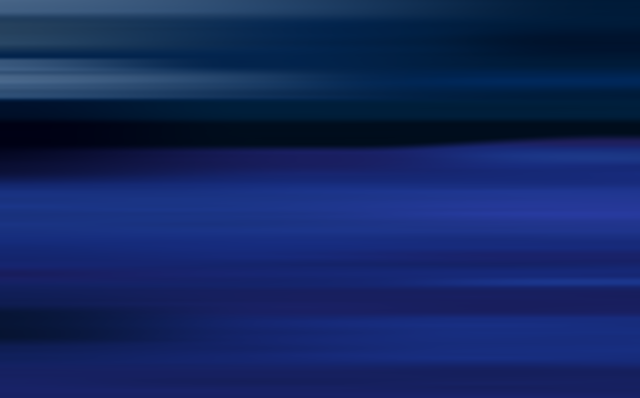
Reproduce this background procedurally as a WebGL 1 fragment shader.

```glsl
precision highp float;
// Horizontal motion-blur streaks: steel and navy above a black seam, indigo below.
// Soft-edged bands are layered over two base tones, each fading along x,
// then long stretched noise adds the fine brushed lines.
uniform vec2 u_resolution;

float hash(vec2 p) {
  return fract(sin(dot(p, vec2(127.1, 311.7))) * 43758.5453);
}

float noise(vec2 p) {
  vec2 i = floor(p), f = fract(p);
  f = f * f * (3.0 - 2.0 * f);
  return mix(mix(hash(i), hash(i + vec2(1, 0)), f.x),
             mix(hash(i + vec2(0, 1)), hash(i + vec2(1, 1)), f.x), f.y);
}

// Horizontal strip between two depths, with soft borders
float band(float depth, float top, float bottom, float soft) {
  return smoothstep(top - soft, top + soft, depth)
       * (1.0 - smoothstep(bottom - soft, bottom + soft, depth));
}

// Strength that is full at the left border and gone at the given reach
float fromLeft(float x, float reach) {
  return 1.0 - smoothstep(-0.15 * reach, reach, x);
}

vec3 upperStreaks(float x, float d) {
  vec3 steel = vec3(0.31, 0.43, 0.57);
  vec3 c = mix(vec3(0.01, 0.14, 0.30), vec3(0.0, 0.105, 0.22), smoothstep(0.4, 0.9, x));

  // Steel light entering from the left
  c = mix(c, steel, band(d, -0.1, 0.045, 0.018) * fromLeft(x, 0.98) * (1.0 - 4.0 * d));
  c = mix(c, vec3(0.16, 0.27, 0.38), band(d, 0.045, 0.125, 0.018) * fromLeft(x, 0.55));
  c = mix(c, steel, 0.75 * band(d, 0.148, 0.18, 0.006) * fromLeft(x, 0.38));
  c = mix(c, steel, band(d, 0.18, 0.218, 0.016) * fromLeft(x, 0.72));
  c = mix(c, steel, 0.6 * band(d, 0.215, 0.248, 0.007) * fromLeft(x, 0.7));

  // Dark patch and blue glints on the right
  c = mix(c, vec3(0.0, 0.075, 0.18), band(d, 0.075, 0.14, 0.02) * smoothstep(0.65, 0.9, x));
  c = mix(c, vec3(0.0, 0.15, 0.34), band(d, 0.178, 0.222, 0.018) * smoothstep(0.4, 0.8, x));

  // Teal shade sinking into the black seam
  vec3 teal = mix(vec3(0.0, 0.06, 0.16), vec3(0.0, 0.12, 0.23), smoothstep(0.0, 0.4, x));
  vec3 black = mix(vec3(0.0, 0.005, 0.08), vec3(0.0, 0.05, 0.11), smoothstep(0.05, 0.4, x));
  c = mix(c, teal, smoothstep(0.245, 0.26, d));
  return mix(c, black, smoothstep(0.29, 0.315, d));
}

vec3 lowerStreaks(float x, float d) {
  vec3 violet = vec3(0.10, 0.12, 0.38);
  vec3 c = mix(vec3(0.08, 0.165, 0.47), vec3(0.09, 0.165, 0.48), x);

  // Violet beneath the seam and a bright glint on its right
  c = mix(c, violet, band(d, 0.3, 0.435, 0.03) * (1.0 - smoothstep(0.5, 0.85, x)));
  c = mix(c, vec3(0.11, 0.22, 0.53), band(d, 0.38, 0.408, 0.012) * smoothstep(0.6, 0.95, x));

  // Broad luminous belt, strongest toward the right
  c = mix(c, vec3(0.10, 0.20, 0.51), band(d, 0.475, 0.59, 0.025));
  c = mix(c, vec3(0.15, 0.22, 0.60), band(d, 0.49, 0.575, 0.045) * smoothstep(0.25, 0.95, x));

  // Shaded lanes and a thin glint below the belt
  c = mix(c, violet, band(d, 0.632, 0.665, 0.012) * smoothstep(0.35, 0.8, x));
  c = mix(c, vec3(0.08, 0.14, 0.42), band(d, 0.64, 1.1, 0.03) * (1.0 - 0.5 * x));
  c = mix(c, vec3(0.10, 0.20, 0.52), band(d, 0.7, 0.718, 0.007) * smoothstep(0.55, 0.9, x));
  c = mix(c, violet, band(d, 0.675, 0.71, 0.012) * fromLeft(x, 0.6));
  c = mix(c, vec3(0.095, 0.122, 0.375), band(d, 0.725, 0.795, 0.012));
  c = mix(c, vec3(0.06, 0.12, 0.34), band(d, 0.715, 0.92, 0.025) * fromLeft(x, 0.55));
  c = mix(c, vec3(0.025, 0.08, 0.20), band(d, 0.775, 0.86, 0.015) * fromLeft(x, 0.42));

  // Lower right glow and the closing violet lanes
  c = mix(c, vec3(0.09, 0.175, 0.49), band(d, 0.8, 0.91, 0.018) * smoothstep(0.35, 0.75, x));
  c = mix(c, vec3(0.085, 0.125, 0.37), band(d, 0.92, 1.1, 0.015));
  return mix(c, vec3(0.10, 0.135, 0.42), smoothstep(0.96, 1.0, d) * 0.6);
}

void main() {
  vec2 uv = gl_FragCoord.xy / u_resolution;
  float x = uv.x, d = 1.0 - uv.y;

  // The seam climbs toward the right, its left end trailing a dark wedge
  float seam = mix(0.372, 0.345, smoothstep(0.55, 0.95, x));
  vec3 lower = lowerStreaks(x, d);
  vec3 wedge = mix(vec3(0.005, 0.015, 0.10), vec3(0.04, 0.06, 0.20), smoothstep(0.36, 0.44, d));
  float wedgeFade = 1.0 - smoothstep(0.425, 0.485, d);
  lower = mix(lower, wedge, wedgeFade * fromLeft(x, 0.52));
  lower = mix(lower, vec3(0.12, 0.12, 0.36),
              band(d, 0.335, 0.368, 0.012) * smoothstep(0.6, 0.9, x));
  vec3 color = mix(upperStreaks(x, d), lower, smoothstep(seam - 0.012, seam + 0.014, d));

  // Fine brushed lines
  float brush = noise(vec2(x * 2.5, d * 48.0)) + 0.5 * noise(vec2(x * 4.0 + 7.0, d * 110.0));
  color *= 1.0 + 0.1 * (brush - 0.75);
  gl_FragColor = vec4(color, 1.0);
}
```
